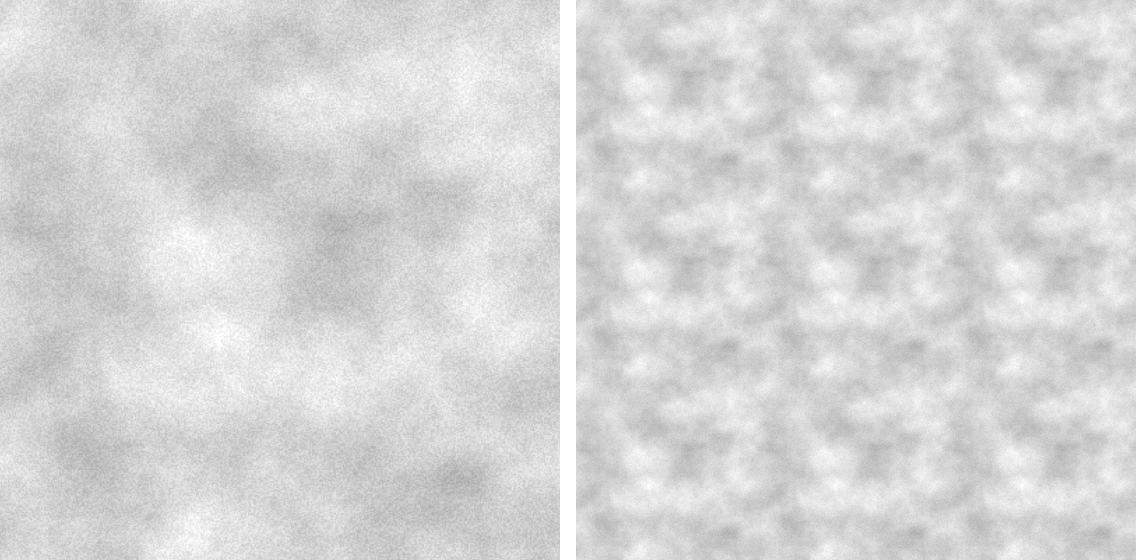
Left, the tile; right, the same tile 3 across and 3 down.
Give the GLSL for this texture, as a Shadertoy shader.

```glsl
#define BASE_GREY 0.837
#define CLOUD_CELLS 4.0
#define CLOUD_OCTAVES 4
#define CLOUD_GAIN 0.58
#define CLOUD_CONTRAST 0.155
#define GRAIN_CELLS 401.0
#define COARSE_GRAIN_CELLS 233.0
#define GRAIN_CONTRAST 0.11
#define COARSE_GRAIN_CONTRAST 0.045

const float TAU = 6.28318;

float hash(vec2 cell, float seed) {
    vec3 p = fract(vec3(cell.xyx + seed * 17.31) * vec3(0.1031, 0.1030, 0.0973));
    p += dot(p, p.yzx + 33.33);
    return fract((p.x + p.y) * p.z);
}

// Slope of a random direction at a lattice corner, wrapped to the period
float cornerSlope(vec2 cell, vec2 corner, vec2 local, float period, float seed) {
    float angle = TAU * hash(mod(cell + corner, period), seed);
    return dot(vec2(cos(angle), sin(angle)), local - corner);
}

float gradientNoise(vec2 uv, float period, float seed) {
    vec2 cell = floor(uv * period);
    vec2 local = fract(uv * period);
    vec2 blend = local * local * local * (local * (local * 6.0 - 15.0) + 10.0);
    float bottom = mix(cornerSlope(cell, vec2(0, 0), local, period, seed),
                       cornerSlope(cell, vec2(1, 0), local, period, seed), blend.x);
    float top = mix(cornerSlope(cell, vec2(0, 1), local, period, seed),
                    cornerSlope(cell, vec2(1, 1), local, period, seed), blend.x);
    return mix(bottom, top, blend.y);
}

// Soft speckle centred on zero
float speckle(vec2 uv, float period, float seed) {
    vec2 cell = floor(uv * period);
    vec2 blend = smoothstep(0.0, 1.0, fract(uv * period));
    float bottom = mix(hash(mod(cell, period), seed),
                       hash(mod(cell + vec2(1, 0), period), seed), blend.x);
    float top = mix(hash(mod(cell + vec2(0, 1), period), seed),
                    hash(mod(cell + vec2(1, 1), period), seed), blend.x);
    return mix(bottom, top, blend.y) - 0.5;
}

float clouds(vec2 uv) {
    float sum = 0.0;
    float weight = 1.0;
    float period = CLOUD_CELLS;
    for (int i = 0; i < CLOUD_OCTAVES; i++) {
        sum += weight * gradientNoise(uv, period, float(i) + 1.0);
        weight *= CLOUD_GAIN;
        period *= 2.0;
    }
    return sum;
}

void mainImage(out vec4 fragColor, in vec2 fragCoord) {
    vec2 uv = fragCoord / iResolution.xy;

    // Broad, blurred patches of light and shade
    float grey = BASE_GREY + CLOUD_CONTRAST * clouds(uv);

    // Fine paper grain in two sizes
    grey += GRAIN_CONTRAST * speckle(uv, GRAIN_CELLS, 7.0);
    grey += COARSE_GRAIN_CONTRAST * speckle(uv, COARSE_GRAIN_CELLS, 9.0);

    fragColor = vec4(vec3(clamp(grey, 0.0, 1.0)), 1.0);
}
```
